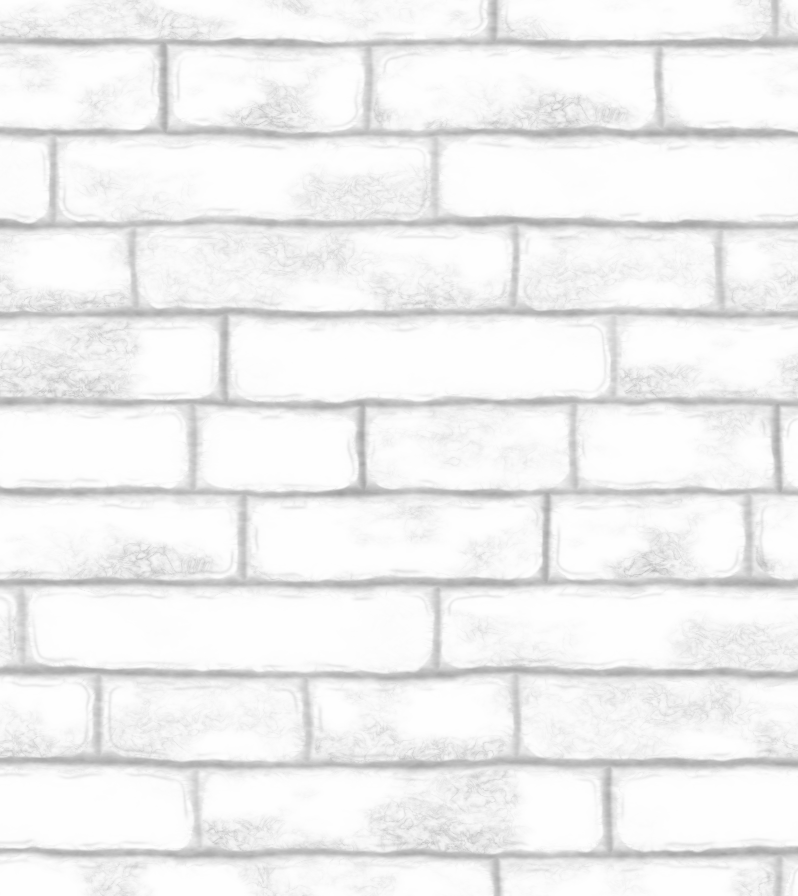
A Shadertoy shader for this texture:

```glsl
// Whitewashed brick wall: ten rows of uneven bricks with soft grey shadowed joints.

float hash(vec2 p) {
    vec3 h = fract(p.xyx * 0.1031);
    h += dot(h, h.yzx + 33.33);
    return fract((h.x + h.y) * h.z);
}

float noise(vec2 p) {
    vec2 i = floor(p), f = fract(p);
    f = f * f * (3.0 - 2.0 * f);
    return mix(mix(hash(i), hash(i + vec2(1, 0)), f.x),
               mix(hash(i + vec2(0, 1)), hash(i + vec2(1, 1)), f.x), f.y);
}

float fbm(vec2 p) {
    float sum = 0.0, amp = 0.5;
    for (int i = 0; i < 4; i++) {
        sum += amp * noise(p);
        p = mat2(1.6, 1.2, -1.2, 1.6) * p + 7.3;
        amp *= 0.5;
    }
    return sum / 0.9375;
}

// Thin wandering strands, 1 on a strand and 0 between them
float strands(vec2 p) {
    p += 1.5 * vec2(noise(p * 0.6), noise(p * 0.6 + 19.0));
    return pow(1.0 - abs(2.0 * fbm(p) - 1.0), 5.0);
}

float roundBox(vec2 p, vec2 halfSize, float radius) {
    vec2 q = abs(p) - halfSize + radius;
    return length(max(q, 0.0)) + min(max(q.x, q.y), 0.0) - radius;
}

// Soft line profile, 1 at the middle
float bell(float d, float width) {
    return exp(-d * d / (width * width));
}

// Upright joints of each course, as fractions of the wall width
const vec4 joints[6] = vec4[6](
    vec4(0.622, 0.974, 0.974, 0.974), vec4(0.208, 0.460, 0.827, 0.827),
    vec4(0.069, 0.548, 0.548, 0.548), vec4(0.169, 0.645, 0.906, 0.906),
    vec4(0.283, 0.768, 0.768, 0.768), vec4(0.242, 0.453, 0.720, 0.977));

void mainImage(out vec4 fragColor, in vec2 fragCoord) {
    // Units of one course height, y running down
    const float wallWidth = 8.846;
    vec2 uv = fragCoord / iResolution.xy;
    vec2 wall = vec2(uv.x * wallWidth, (1.0 - uv.y) * 9.96 + 0.507);
    float pixel = 9.96 / iResolution.y;

    // Hand-laid wobble
    vec2 p = wall;
    p.y += 0.07 * (noise(wall * vec2(0.9, 0.6) + 3.0) - 0.5)
         + 0.03 * (noise(wall * vec2(3.0, 2.0)) - 0.5);
    p.x += 0.08 * (noise(wall * 1.5 + 41.0) - 0.5);

    // Courses 6 to 9 reuse courses 1 to 4, slid sideways
    float row = mod(floor(p.y), 10.0), down = fract(p.y);
    float x = p.x / wallWidth;
    if (row > 5.5) {
        row -= 5.0;
        x += 0.5205;
    }

    // Nearest joint on each side
    float left = 1e3, right = 1e3, leftId = 0.0, rightId = 0.0;
    for (int i = 0; i < 4; i++) {
        float joint = joints[int(row)][i];
        float toLeft = fract(x - joint) * wallWidth;
        float toRight = wallWidth - toLeft;
        if (toLeft < left) { left = toLeft; leftId = float(i); }
        if (toRight < right) { right = toRight; rightId = float(i); }
    }

    // Brick outline with lumpy edges and bulging sides
    vec2 center = vec2(0.5 * (left - right), down - 0.515);
    vec2 halfSize = vec2(0.5 * (left + right) - 0.06 - 0.12 * center.y * center.y, 0.432);
    float edge = roundBox(center, halfSize, mix(0.17, 0.23, down));
    edge += 0.055 * (noise(wall * 2.6 + 11.0) - 0.5) + 0.03 * (noise(wall * 8.0) - 0.5);

    // Joint shadows: crisp under a brick, swelling and thinning along the course
    float swell = noise(wall * vec2(1.3, 0.7) + 23.0);
    float below = max(bell(down, mix(0.028, 0.055, swell)),
                      bell(1.0 - down, mix(0.05, 0.10, swell)));
    below *= mix(0.65, 1.0, swell);
    float leftTone = 0.25 + 0.75 * hash(vec2(leftId + 5.0, row * 3.0 + 2.0));
    float rightTone = 0.25 + 0.75 * hash(vec2(rightId + 5.0, row * 3.0 + 2.0));
    float beside = max(leftTone * bell(left, 0.035), rightTone * bell(right, 0.07));
    float grain = fbm(wall * vec2(9.0, 18.0));
    float mortar = mix(0.925, 0.67, max(below, beside)) + 0.13 * (grain - 0.5);

    // Worn patches with fine scratchy marks, strong on a few bricks only
    vec2 face = vec2(left, down) + 37.0 * vec2(leftId + 1.0, row + 1.0);
    float wear = pow(hash(vec2(leftId * 7.0 + 3.0, row * 5.0 + 1.0)), 1.5);
    float patches = smoothstep(0.44, 0.8, fbm(face * vec2(1.1, 1.9)) + 0.14 * (down - 0.4));
    float scratch = strands(face * vec2(9.0, 12.0));
    float speckle = fbm(face * vec2(20.0, 26.0));
    float brick = 0.995 - wear * patches * (0.02 + 0.13 * scratch + 0.16 * speckle * speckle);

    // Faint pencilled rim, then a feathered upper edge and a crisp lower one
    brick -= 0.07 * bell(edge + 0.065, 0.02) * smoothstep(0.4, 0.8, noise(wall * 4.0 + 57.0));
    brick -= 0.09 * exp(min(edge, 0.0) * 24.0) * strands(wall * vec2(6.0, 11.0));
    float soft = max(mix(0.035, 0.018, smoothstep(0.1, 0.5, down)), pixel);
    float shade = mix(brick, mortar, smoothstep(-soft, soft, edge));
    fragColor = vec4(vec3(clamp(shade, 0.0, 0.995)), 1.0);
}
```
